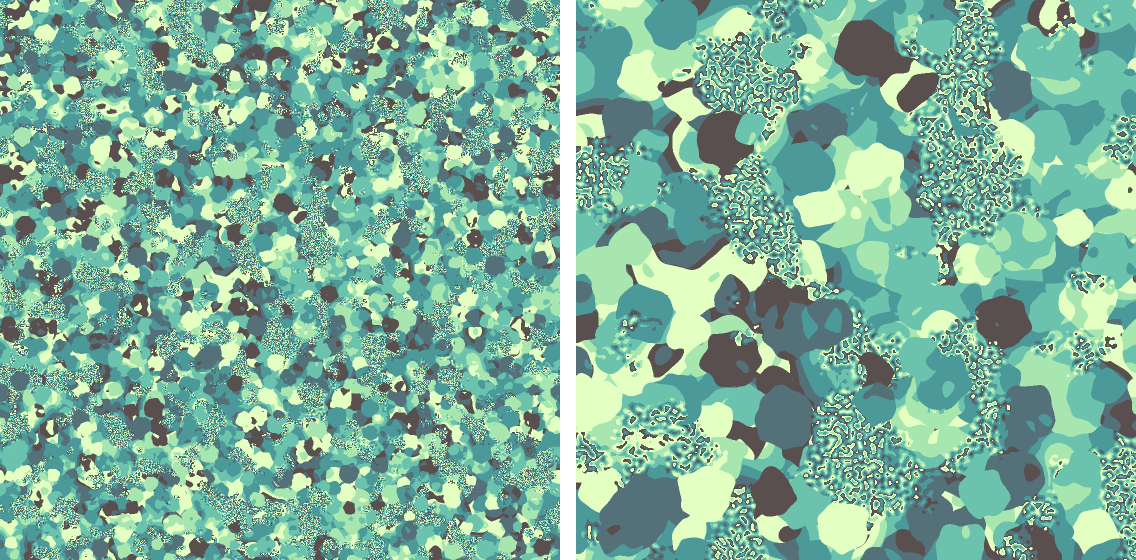
Left: the whole. Right: its middle third, enlarged.
Reproduce this pattern procedurally as a WebGL 1 fragment shader.

```glsl
precision highp float;
uniform vec2 u_resolution;

#define DISCS 44.0         // dab cells across the tile
#define RADIUS_MIN 0.38    // dab radius, in cells
#define RADIUS_MAX 0.82
#define EDGE_WOBBLE 0.22
#define DRIFT 8.0          // repeats of the broad tone noise
#define CLUSTER 23.0       // repeats of the tone noise that groups dabs
#define CLUSTER_GAIN 1.2
#define TONE_JITTER 0.42   // random tone per dab
#define PATCH 17.0         // repeats of the speckle patches
#define GRAIN 236.0        // repeats of the speckle itself
#define GRAIN_GAIN 1.7
#define CLEAN_SHARE 0.25   // dabs left free of speckle

const vec3 UMBER = vec3(0.35, 0.31, 0.31);
const vec3 SLATE = vec3(0.33, 0.44, 0.47);
const vec3 TEAL  = vec3(0.30, 0.60, 0.60);
const vec3 AQUA  = vec3(0.42, 0.76, 0.68);
const vec3 MINT  = vec3(0.66, 0.90, 0.69);
const vec3 CREAM = vec3(0.89, 1.00, 0.76);

vec2 hash2(vec2 p) {
  vec3 q = fract(p.xyx * vec3(0.1031, 0.1030, 0.0973));
  q += dot(q, q.yzx + 33.33);
  return fract((q.xx + q.yz) * q.zy);
}

// Slope contribution of one lattice corner; the period also seeds the hash.
float corner(vec2 cell, vec2 offset, vec2 f, float period) {
  float angle = 6.28318 * hash2(mod(cell + offset, period) + period * 3.7).x;
  return dot(vec2(cos(angle), sin(angle)), f - offset);
}

// Gradient noise over the unit tile, wrapping after a whole number of cells.
float noise(vec2 uv, float period) {
  vec2 p = uv * period, cell = floor(p), f = p - cell;
  vec2 s = f * f * f * (f * (f * 6.0 - 15.0) + 10.0);
  vec2 e = vec2(1.0, 0.0);
  return mix(mix(corner(cell, e.yy, f, period), corner(cell, e.xy, f, period), s.x),
             mix(corner(cell, e.yx, f, period), corner(cell, e.xx, f, period), s.x), s.y);
}

// Topmost dab at uv: xy is its centre, z its random value.
vec3 topDab(vec2 uv) {
  vec2 p = uv * DISCS, cell = floor(p);
  float wobble = EDGE_WOBBLE * noise(uv, DISCS * 2.0);
  float top = -1.0;
  vec3 dab = vec3(uv, 0.5);
  for (int y = -1; y <= 1; y++) {
    for (int x = -1; x <= 1; x++) {
      vec2 c = cell + vec2(float(x), float(y));
      vec2 id = mod(c, DISCS);
      vec2 centre = c + hash2(id + 11.0);
      vec2 trait = hash2(id + 83.0);
      float radius = mix(RADIUS_MIN, RADIUS_MAX, trait.x);
      if (distance(p, centre) + wobble < radius && trait.y > top) {
        top = trait.y;
        dab = vec3(centre / DISCS, hash2(id + 157.0).x);
      }
    }
  }
  return dab;
}

// Six flat colours along a cyclic tone.
vec3 palette(float tone) {
  vec3 c = mix(UMBER, SLATE, step(0.13, tone));
  c = mix(c, TEAL, step(0.28, tone));
  c = mix(c, AQUA, step(0.49, tone));
  c = mix(c, MINT, step(0.68, tone));
  return mix(c, CREAM, step(0.83, tone));
}

vec3 camouflage(vec2 uv, float grain) {
  vec3 dab = topDab(uv);
  float tone = 0.48 + 0.8 * noise(dab.xy, DRIFT)
             + CLUSTER_GAIN * noise(dab.xy, CLUSTER)
             + TONE_JITTER * (dab.z - 0.5)
             + 0.12 * noise(uv, 61.0);
  float patchiness = noise(uv, PATCH) + 0.5 * noise(uv, PATCH * 3.0);
  float speckle = smoothstep(0.02, 0.32, patchiness) * step(CLEAN_SHARE, dab.z);
  return palette(fract(tone + GRAIN_GAIN * grain * speckle));
}

void main() {
  // The grain stays crisp while dab edges are averaged over four samples.
  float grain = noise(gl_FragCoord.xy / u_resolution, GRAIN);
  vec3 sum = vec3(0.0);
  for (int y = 0; y < 2; y++) {
    for (int x = 0; x < 2; x++) {
      vec2 shift = vec2(float(x), float(y)) * 0.5 - 0.25;
      sum += camouflage((gl_FragCoord.xy + shift) / u_resolution, grain);
    }
  }
  gl_FragColor = vec4(sum * 0.25, 1.0);
}
```
